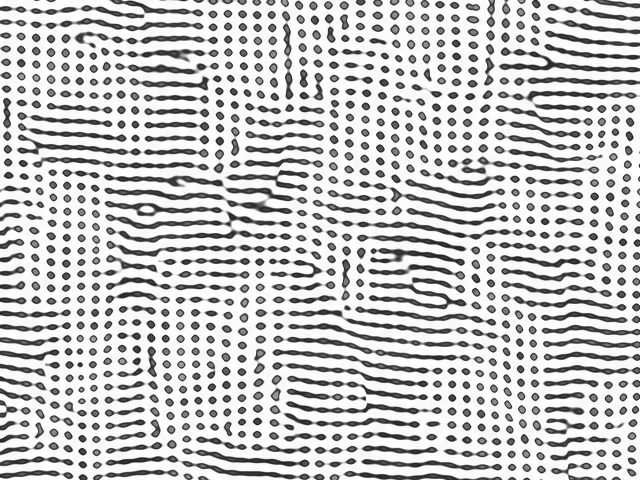
Give the GLSL for this pattern, as a Shadertoy shader.

```glsl
#define ROW_FREQ vec2(2.3, 36.0)
#define ROW_SPREAD vec2(11.0, 4.4)
#define COLUMN_FREQ vec2(32.0, 0.5)
#define COLUMN_SPREAD vec2(5.0, 5.0)
#define WAVES 28
#define BEAD_MIN 0.18
#define BEAD_MAX 1.15
#define BEAD_BIAS 0.3
#define EDGE_START 0.08
#define EDGE_END 0.80
#define INK 0.14
#define CORE_LIGHT 0.42

const float TAU = 6.2831853;

float hash(vec2 p) {
    return fract(sin(dot(p, vec2(127.1, 311.7))) * 43758.5453);
}

float noise(vec2 p) {
    vec2 cell = floor(p), f = fract(p);
    f = f * f * (3.0 - 2.0 * f);
    float low = mix(hash(cell), hash(cell + vec2(1.0, 0.0)), f.x);
    float high = mix(hash(cell + vec2(0.0, 1.0)), hash(cell + 1.0), f.x);
    return mix(low, high, f.y);
}

// Narrow band of random waves: x is the levelled stripe, y marks its defects
vec2 stripes(vec2 p, vec2 freq, vec2 spread, float seed) {
    vec2 sum = vec2(0.0);
    for (int i = 0; i < WAVES; i++) {
        vec2 id = vec2(float(i), seed);
        vec2 jitter = vec2(hash(id) + hash(id + 40.3),
                           hash(id + 81.7) + hash(id + 123.1)) - 1.0;
        float phase = TAU * (dot(p, freq + spread * jitter) + hash(id + 167.9));
        sum += vec2(cos(phase), sin(phase));
    }
    sum /= sqrt(float(WAVES));
    float power = dot(sum, sum) + 0.03;
    return vec2(sum.x / sqrt(power), 0.03 / power);
}

void mainImage(out vec4 fragColor, in vec2 fragCoord) {
    vec2 p = fragCoord / iResolution.y;

    // Rows are cut into beads where the columns are strong
    vec2 row = stripes(p, ROW_FREQ, ROW_SPREAD, 3.0);
    vec2 column = stripes(p, COLUMN_FREQ, COLUMN_SPREAD, 11.0);
    float patches = 0.75 * noise(p * vec2(11.0, 7.0)) + 0.25 * noise(p * 23.0 + 5.0);
    float bead = mix(BEAD_MIN, BEAD_MAX, smoothstep(0.3, 0.7, patches));
    float field = row.x + bead * (column.x - BEAD_BIAS);

    // Uneven grain size and grey smudges at row defects
    field += 0.25 * (noise(p * 28.0 + 17.0) - 0.5) + 0.4 * row.y;

    // Dark rims around lighter cores, on nearly white ground
    float tint = noise(p * 24.0 + 31.0);
    float core = smoothstep(0.8, 1.4, field);
    float ink = INK + 0.08 * tint + CORE_LIGHT * core * (0.25 + 0.75 * tint);
    float ground = 1.0 - 0.03 * noise(p * 70.0);
    float grey = mix(ground, ink, smoothstep(EDGE_START, EDGE_END, field));
    fragColor = vec4(vec3(grey), 1.0);
}
```
